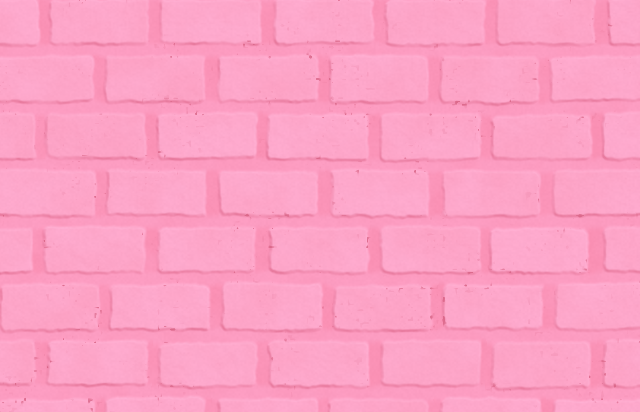
Reproduce this texture procedurally as a Shadertoy shader.

```glsl
// Painted pink brick wall in running bond, a little over seven courses high.
// Each brick is a wobbly rounded box; the slope of a height field toward the
// light darkens lower left edges, and noise adds rough paint, tone and pits.

float hash(vec2 p) {
    return fract(sin(dot(p, vec2(127.1, 311.7))) * 43758.5453);
}

float noise(vec2 p) {
    vec2 i = floor(p), f = fract(p);
    f = f * f * (3.0 - 2.0 * f);
    return mix(mix(hash(i), hash(i + vec2(1, 0)), f.x),
               mix(hash(i + vec2(0, 1)), hash(i + vec2(1, 1)), f.x), f.y);
}

float fbm(vec2 p) {
    float sum = 0.0, amp = 0.5;
    for (int i = 0; i < 4; i++) {
        sum += amp * noise(p);
        p = p * 2.03 + 17.3;
        amp *= 0.5;
    }
    return sum;
}

// x: signed distance to the brick, y: random value per brick, z: upright joint
vec3 brick(vec2 p) {
    p += 0.006 * (vec2(noise(p * 32.0), noise(p * 32.0 + 40.0)) - 0.5);
    p += 0.003 * (vec2(noise(p * 95.0), noise(p * 95.0 + 70.0)) - 0.5);

    // Courses are counted from the top; odd ones shift by about half a brick.
    float fromTop = (1.0 - p.y - 0.0544) / 0.1383;
    float row = floor(fromTop + 0.5);
    float shift = mix(0.238, 0.112, mod(row, 2.0)) + 0.014 * (hash(vec2(row, 5.0)) - 0.5);
    float along = (p.x - shift) / 0.27;
    float column = floor(along + 0.5);
    vec2 id = vec2(column, row);
    vec2 q = vec2(along - column, row - fromTop) * vec2(0.27, 0.1383);

    // Small differences in place, size and tilt
    q += 0.006 * (vec2(hash(id + 3.1), hash(id + 7.7)) - 0.5);
    q.y += q.x * 0.03 * (hash(id + 11.3) - 0.5);
    vec2 halfSize = vec2(0.119, 0.0545) + 0.004 * (vec2(hash(id + 19.0), hash(id + 23.0)) - 0.5);

    float radius = 0.007 + 0.010 * hash(id + 29.0);
    vec2 e = abs(q) - halfSize + radius;
    float d = length(max(e, 0.0)) + min(max(e.x, e.y), 0.0) - radius;
    float upright = smoothstep(-0.002, 0.006, abs(q.x) - halfSize.x)
                  * smoothstep(0.064, 0.044, abs(q.y));
    return vec3(d, hash(id + 31.0), upright);
}

float height(vec2 p) {
    float face = smoothstep(0.005, -0.005, brick(p).x);
    return face + mix(0.12, 0.24, face) * fbm(p * vec2(48.0, 60.0));
}

void mainImage(out vec4 fragColor, in vec2 fragCoord) {
    vec2 p = fragCoord / iResolution.y;
    vec3 b = brick(p);
    float face = smoothstep(0.004, -0.004, b.x);

    // Mortar is deeper in colour in the upright joints.
    float blotch = fbm(p * 14.0 + 9.0);
    vec3 mortar = mix(vec3(0.99, 0.615, 0.76), vec3(0.98, 0.56, 0.70),
                      clamp(0.65 * b.z + 0.9 * (blotch - 0.42), 0.0, 1.0));

    // Brick faces vary one by one and in soft patches.
    float tone = 0.5 + 0.5 * (b.y - 0.5) + 1.6 * (blotch - 0.45);
    vec3 paint = mix(vec3(0.99, 0.635, 0.77), vec3(0.995, 0.665, 0.805), clamp(tone, 0.0, 1.0));
    vec3 color = mix(mortar, paint, face);

    // Relief: light comes from the upper right.
    vec2 toLight = 0.0028 * normalize(vec2(0.75, 1.0));
    float slope = height(p + toLight) - height(p - toLight);
    float edgeWear = 0.45 + 0.9 * noise(p * 19.0 + 60.0);
    float shadow = max(slope, 0.0) * mix(1.0, edgeWear, smoothstep(0.02, 0.005, abs(b.x)));
    color = mix(color, vec3(0.90, 0.46, 0.60), clamp(0.95 * shadow, 0.0, 0.85));
    color += vec3(0.01, 0.045, 0.04) * clamp(-slope, 0.0, 0.6);

    // Sparse pits, mostly along the brick edges
    float rim = smoothstep(0.010, 0.002, abs(b.x + 0.001));
    float pit = smoothstep(0.80, 0.92, noise(p * 130.0 + 5.0))
              * smoothstep(0.55, 0.80, noise(p * 17.0 + 33.0));
    color = mix(color, vec3(0.84, 0.38, 0.51), pit * (0.15 + 0.65 * rim));

    // Fine grain of the paint
    color += 0.014 * (noise(p * 210.0) - 0.5);
    fragColor = vec4(clamp(color, 0.0, 1.0), 1.0);
}
```
